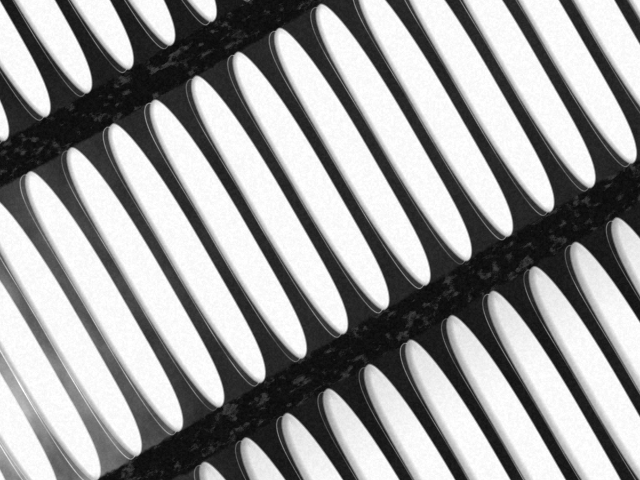
This pattern is drawn by a WebGL 1 fragment shader. Its source:

```glsl
precision highp float;
// Tilted dark grille with rows of long rounded slots, lit from behind, in grainy monochrome.

uniform vec2 u_resolution;

// Lengths are in units of the canvas height.
const float PITCH = 0.0998;
const float ROW_STEP = 0.704;
const vec2 SLOT_HALF = vec2(0.0368, 0.311);
const vec2 FIRST_SLOT = vec2(0.0734, 0.652);
const float ROW_SHIFT = 0.0113;

float hash(vec2 p) {
  vec3 h = fract(vec3(p.xyx) * 0.1031);
  h += dot(h, h.yzx + 33.33);
  return fract((h.x + h.y) * h.z);
}

float valueNoise(vec2 p) {
  vec2 cell = floor(p);
  vec2 f = fract(p);
  f = f * f * (3.0 - 2.0 * f);
  float low = mix(hash(cell), hash(cell + vec2(1.0, 0.0)), f.x);
  float high = mix(hash(cell + vec2(0.0, 1.0)), hash(cell + 1.0), f.x);
  return mix(low, high, f.y);
}

float fbm(vec2 p) {
  float sum = 0.0;
  float weight = 0.5;
  for (int i = 0; i < 4; i++) {
    sum += weight * valueNoise(p);
    p = p * 2.03 + 17.3;
    weight *= 0.5;
  }
  return sum;
}

// Approximate signed distance to a slot: two opposite corners blunt, two slender.
float slotDistance(vec2 q) {
  vec2 t = max(abs(q) / SLOT_HALF, vec2(0.0001));
  float power = q.x * q.y > 0.0 ? 5.5 : 2.2;
  float field = t.x * t.x + pow(t.y, power) - 1.0;
  vec2 slope = vec2(2.0 * t.x, power * pow(t.y, power - 1.0)) / SLOT_HALF;
  return field / max(length(slope), 8.0);
}

float lineMask(float d, float halfWidth, float edge) {
  return 1.0 - smoothstep(halfWidth - edge, halfWidth + edge, abs(d));
}

// Tilted frame with a slight convergence of the rows.
vec2 grilleSpace(vec2 p) {
  vec2 g = vec2(0.866 * p.x - 0.5 * p.y, 0.5 * p.x + 0.866 * p.y);
  g.y += 0.0184 * g.x * (g.y - 0.4);
  return g;
}

// Bars with a soft glow at the lower left, and rough black cross bands.
float frameTone(vec2 p, vec2 g, vec2 q, float row, float edge) {
  float glow = smoothstep(0.55, 0.0, p.x) * smoothstep(0.1, 1.0, p.y);
  float patches = fbm(g * vec2(16.0, 9.0));
  float bar = 0.15 - 0.045 * abs(row) + 0.05 * (patches - 0.45);
  bar += glow * (0.1 + 0.62 * patches);
  float rough = (fbm(g * 45.0) - 0.47) * 0.012;
  float band = smoothstep(-0.002 - edge, 0.003 + edge, abs(q.y) - SLOT_HALF.y + rough);
  float speck = smoothstep(0.5, 0.8, fbm(g * vec2(60.0, 90.0)));
  return mix(bar, 0.065 + 0.17 * speck, band);
}

void main() {
  vec2 p = gl_FragCoord.xy / u_resolution.y;
  p.y = 1.0 - p.y;
  float edge = 0.8 / u_resolution.y;

  // Local coordinates of the nearest slot
  vec2 g = grilleSpace(p);
  float row = floor((g.y - FIRST_SLOT.y) / ROW_STEP + 0.5);
  vec2 q;
  q.x = g.x - FIRST_SLOT.x - row * ROW_SHIFT;
  q.x -= PITCH * floor(q.x / PITCH + 0.5);
  q.y = g.y - FIRST_SLOT.y - row * ROW_STEP;

  float tone = frameTone(p, g, q, row, edge);

  // Side wall of the hole, widest toward the slot ends
  float endness = min(abs(q.y) / SLOT_HALF.y, 1.0);
  float wallShift = 0.0026 + 0.011 * endness * endness;
  float wall = slotDistance(q + vec2(wallShift, 0.0));
  float wear = 0.4 + 0.9 * valueNoise(g * 22.0);
  float wallMask = 1.0 - smoothstep(-edge, edge, wall);
  tone = mix(tone, tone + 0.05 * wear, wallMask);
  tone += 0.3 * wear * lineMask(wall, 0.0012, edge);

  // Bright opening, shaded along its upper left side
  float opening = slotDistance(q);
  float leftSide = 1.0 - smoothstep(-0.006, 0.012, q.x);
  float lower = max(row, 0.0);
  float shadeWidth = 0.014 + 0.014 * lower;
  float shade = (1.0 - smoothstep(0.0, shadeWidth, -opening)) * leftSide;
  float light = 0.985 - 0.27 * shade;
  light -= 0.09 * lower * smoothstep(-0.1, -0.31, q.y);
  tone += 0.16 * lineMask(opening, 0.0016, edge);
  tone = mix(tone, light, 1.0 - smoothstep(-edge - 0.0008, edge + 0.0008, opening));

  // Film grain
  float grain = valueNoise(p * 420.0) + valueNoise(p * 230.0 + 9.0) - 1.0;
  tone += 0.035 * grain;

  gl_FragColor = vec4(vec3(clamp(tone, 0.0, 1.0)), 1.0);
}
```
